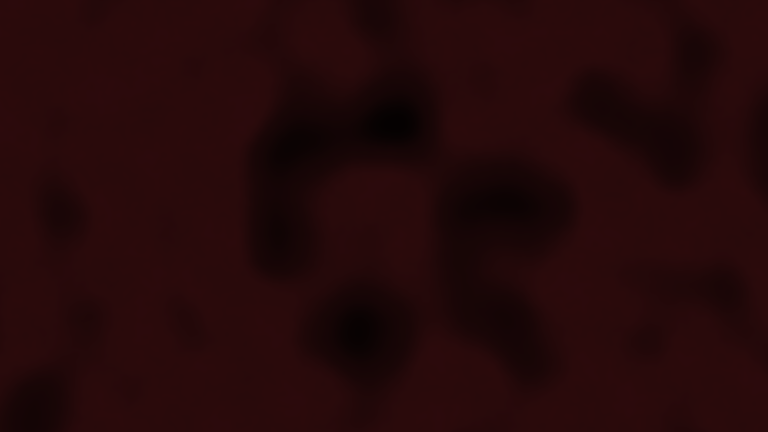
Write a WebGL 1 fragment shader that draws this background.

```glsl
precision highp float;
// Soft black clouds with dark cores over a deep maroon field, gathered in a loose ring.

uniform vec2 u_resolution;

#define BASE_COLOR vec3(0.164, 0.039, 0.044)
#define SHADE_COLOR vec3(0.012, 0.003, 0.002)
#define BROAD_SCALE 2.3
#define FINE_SCALE 5.4
#define BROAD_WEIGHT 0.45
#define FINE_WEIGHT 0.58
#define RING_RADIUS 0.22
#define RING_WIDTH 0.12
#define RING_STRENGTH 0.31
#define HALO_DEPTH 0.48
#define MOTTLE_DEPTH 0.07
#define SEED vec2(63.4, 28.9)

// Pseudo-random unit vector for a lattice cell
vec2 cellGradient(vec2 cell) {
    float h = fract(sin(dot(cell, vec2(127.1, 311.7))) * 43758.5);
    float angle = 6.28319 * h;
    return vec2(cos(angle), sin(angle));
}

// Gradient noise with quintic blending
float gradientNoise(vec2 p) {
    vec2 cell = floor(p);
    vec2 f = fract(p);
    vec2 blend = f * f * f * (f * (f * 6.0 - 15.0) + 10.0);
    vec2 e = vec2(1.0, 0.0);
    float a = dot(cellGradient(cell), f);
    float b = dot(cellGradient(cell + e.xy), f - e.xy);
    float c = dot(cellGradient(cell + e.yx), f - e.yx);
    float d = dot(cellGradient(cell + e.xx), f - e.xx);
    return mix(mix(a, b, blend.x), mix(c, d, blend.x), blend.y);
}

// Soft bias that gathers the clouds around a lighter core
float ringBias(vec2 p) {
    float offset = (length(p) - RING_RADIUS) / RING_WIDTH;
    return RING_STRENGTH * exp(-offset * offset);
}

float cloudDensity(vec2 p) {
    float broad = BROAD_WEIGHT * gradientNoise(p * BROAD_SCALE + SEED);
    float fine = FINE_WEIGHT * gradientNoise(p * FINE_SCALE + SEED.yx);
    return broad + fine + ringBias(p);
}

// Faint unevenness at a coarse and a fine size
float mottle(vec2 p) {
    float coarse = gradientNoise(p * 9.0 + SEED);
    float grain = gradientNoise(p * 45.0 + SEED.yx);
    return MOTTLE_DEPTH * (coarse + 0.5 * grain);
}

void main() {
    // Centred coordinates, one unit per canvas height
    vec2 p = (gl_FragCoord.xy - 0.5 * u_resolution) / u_resolution.y;

    // Wide translucent halos, then small near-black cores inside them
    float density = cloudDensity(p);
    float halo = HALO_DEPTH * smoothstep(-0.02, 0.36, density);
    float core = (1.0 - HALO_DEPTH) * smoothstep(0.32, 0.72, density);

    vec3 field = BASE_COLOR * (1.0 + mottle(p));
    gl_FragColor = vec4(mix(field, SHADE_COLOR, halo + core), 1.0);
}
```
